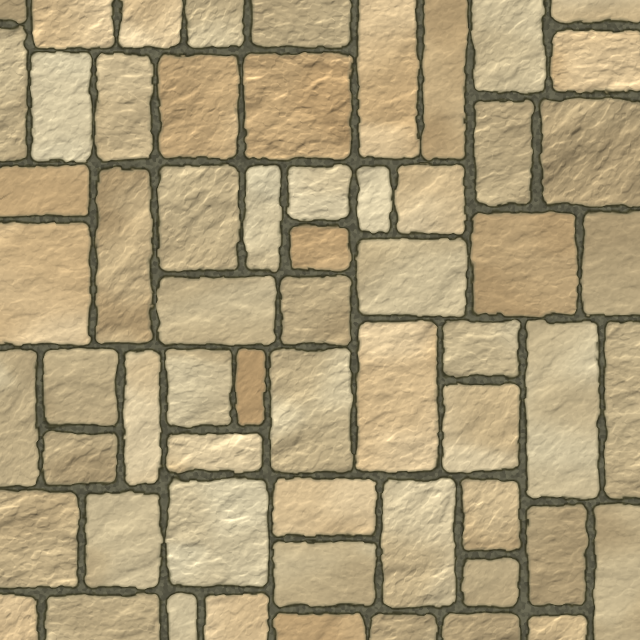
A WebGL 2 fragment shader for this texture:

```glsl
#version 300 es
precision highp float;

uniform vec2 u_resolution;
out vec4 fragColor;

const vec3 PALE = vec3(0.84, 0.79, 0.65);
const vec3 TAN = vec3(0.75, 0.68, 0.53);
const vec3 BROWN = vec3(0.66, 0.585, 0.445);
const vec3 RIM = vec3(0.47, 0.45, 0.35);
const vec3 MORTAR = vec3(0.37, 0.36, 0.29);
const vec3 CREVICE = vec3(0.23, 0.22, 0.14);

float hash(vec2 p) {
  vec3 q = fract(vec3(p.xyx) * 0.1031);
  q += dot(q, q.yzx + 33.33);
  return fract((q.x + q.y) * q.z);
}

// Cellular noise: random cell values blended by distance to each seed point.
float cellNoise(vec2 p) {
  vec2 base = floor(p);
  float total = 0.0, weights = 0.0;
  for (int y = -1; y <= 1; y++) {
    for (int x = -1; x <= 1; x++) {
      vec2 cell = base + vec2(x, y);
      vec2 seed = cell + vec2(hash(cell), hash(cell + 71.0));
      float w = exp(-7.0 * dot(p - seed, p - seed));
      total += w * hash(cell + 137.0);
      weights += w;
    }
  }
  return total / weights;
}

// Interlocking rectangles: lattice points carry vertical and horizontal joints in turn.
float jointOffset(vec2 vertex, float jitter) {
  return (hash(vertex + 19.0) - 0.5) * jitter;
}

void findBlock(vec2 g, float jitter, out vec2 lo, out vec2 hi, out vec2 id) {
  lo = floor(g);
  hi = lo + 1.0;
  id = lo;
  for (int y = -1; y <= 1; y++) {
    for (int x = -1; x <= 1; x++) {
      vec2 c = floor(g) + vec2(x, y);
      float a = jointOffset(c, jitter);
      float b = jointOffset(c + vec2(1, 0), jitter);
      float d = jointOffset(c + vec2(0, 1), jitter);
      float e = jointOffset(c + 1.0, jitter);
      bool even = mod(c.x + c.y, 2.0) < 0.5;
      vec2 l = c + (even ? vec2(a, b) : vec2(d, a));
      vec2 h = c + 1.0 + (even ? vec2(e, d) : vec2(b, e));
      if (all(greaterThanEqual(g, l)) && all(lessThan(g, h))) {
        lo = l;
        hi = h;
        id = c;
      }
    }
  }
}

// Cuts a block into smaller stones, mostly across its longer side.
void splitBlock(vec2 g, inout vec2 lo, inout vec2 hi, inout vec2 id) {
  float branch = 1.0;
  vec2 block = id;
  for (int i = 0; i < 3; i++) {
    vec2 size = hi - lo;
    id = block + branch * vec2(17.0, 31.0);
    if (size.x * size.y < mix(0.22, 0.7, hash(id)) || max(size.x, size.y) < 0.5) break;
    bool crossCut = hash(id + 5.0) < 0.25 && min(size.x, size.y) > 0.6;
    int axis = (size.x > size.y) != crossCut ? 0 : 1;
    float cut = mix(lo[axis], hi[axis], mix(0.3, 0.7, hash(id + 9.0)));
    bool upper = g[axis] > cut;
    if (upper) lo[axis] = cut;
    else hi[axis] = cut;
    branch = branch * 2.0 + (upper ? 1.0 : 0.0);
  }
  id = block + branch * vec2(17.0, 31.0);
}

float roundedBox(vec2 p, vec2 halfSize, float radius) {
  vec2 q = abs(p) - halfSize + radius;
  return length(max(q, 0.0)) + min(max(q.x, q.y), 0.0) - radius;
}

// Hewn surface: layered lumps with warped ridges.
float stoneHeight(vec2 p, float angle, vec2 shift) {
  float c = cos(angle), s = sin(angle);
  vec2 q = mat2(c, -s, s, c) * p * vec2(0.8, 1.3) + shift;
  float lumps = cellNoise(q * 14.0);
  float ridges = sin(q.y * 60.0 + 7.0 * lumps + 2.0 * sin(q.x * 17.0));
  return lumps + 0.05 * ridges + 0.5 * cellNoise(q * 33.0)
    + 0.25 * cellNoise(q * 76.0) + 0.13 * cellNoise(q * 150.0);
}

void main() {
  vec2 p = gl_FragCoord.xy / u_resolution.y;
  float pixel = 1.0 / u_resolution.y;
  float gridScale = 4.0;
  vec2 g = p * gridScale + 8.0;

  vec2 lo, hi, id;
  findBlock(g, 0.66, lo, hi, id);
  splitBlock(g, lo, hi, id);

  // Worn stone outline
  float inset = mix(0.0045, 0.0075, hash(id + 23.0));
  vec2 halfSize = 0.5 * (hi - lo) / gridScale - inset;
  float wear = (cellNoise(p * 28.0) - 0.5) * 0.006 + (cellNoise(p * 90.0) - 0.5) * 0.004;
  float edge = roundedBox((g - 0.5 * (lo + hi)) / gridScale, halfSize, 0.011) + wear;

  // Stone colour
  vec2 shift = 9.0 * vec2(hash(id + 41.0), hash(id + 43.0));
  float blotch = cellNoise((p + shift) * vec2(7.0, 11.0)) - 0.5;
  float tone = clamp(0.1 + 0.9 * hash(id + 3.0) + 0.65 * blotch, 0.0, 1.0);
  vec3 stone = mix(mix(BROWN, TAN, min(tone * 2.0, 1.0)), PALE, max(tone * 2.0 - 1.0, 0.0));
  stone += vec3(0.035, -0.005, -0.03) * smoothstep(0.55, 0.95, hash(id + 61.0));

  // Relief lit from above
  float angle = mix(0.1, 0.8, hash(id + 51.0));
  vec2 towardLight = vec2(-0.001, 0.0024);
  float slope = stoneHeight(p, angle, shift) - stoneHeight(p + towardLight, angle, shift);
  float roughness = mix(0.55, 1.7, hash(id + 57.0));
  float grain = cellNoise(p * 210.0) - 0.5;
  stone *= 1.0 + slope * roughness + 0.05 * grain;
  stone = mix(stone, RIM, 0.5 * smoothstep(-0.005, 0.0, edge));

  // Recessed mortar with dark crevices
  float depth = smoothstep(0.0005, 0.005, edge);
  vec3 mortar = mix(CREVICE, MORTAR, depth) * (1.0 + 0.35 * grain);

  float softness = max(pixel, 0.0012);
  fragColor = vec4(mix(stone, mortar, smoothstep(-softness, softness, edge)), 1.0);
}
```
